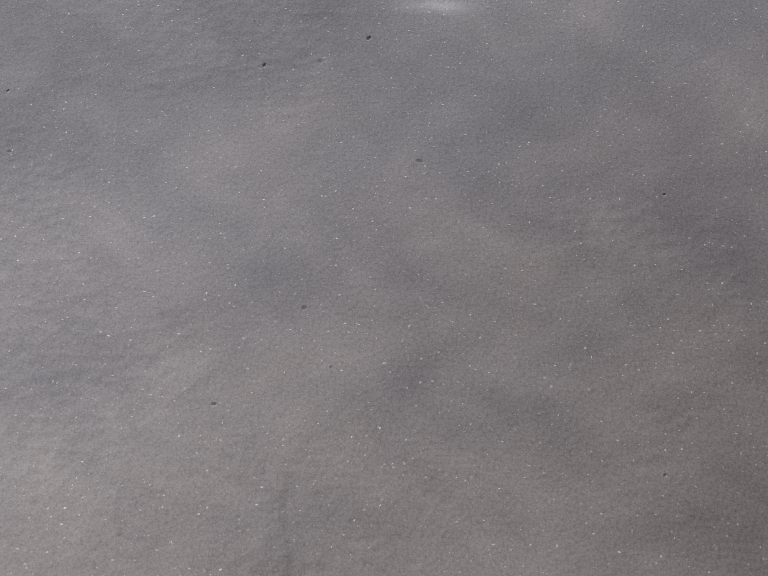
Give the GLSL for this texture, as a WebGL 1 fragment shader.

```glsl
precision highp float;
// Worn grey asphalt seen at a slant: layered sines give the broad stains,
// cellular noise gives grain and dents, and scattered soft ellipses give
// the pale chips and the few dark pits. Detail shrinks towards the top.
uniform vec2 u_resolution;

const vec3 COOL_GREY = vec3(0.474, 0.467, 0.484);
const vec3 WARM_GREY = vec3(0.490, 0.466, 0.470);
const vec3 CHIP_TINT = vec3(1.0, 0.99, 0.98);

vec3 hash3(vec2 cell) {
  vec3 v = fract(cell.xyx * vec3(0.1031, 0.1030, 0.0973));
  v += dot(v, v.yxz + 33.33);
  return fract((v.xxy + v.yzz) * v.zyx);
}

// Distance to the nearest scattered point, in cells
float cellular(vec2 p) {
  vec2 cell = floor(p);
  float nearest = 2.0;
  for (int j = -1; j <= 1; j++) {
    for (int i = -1; i <= 1; i++) {
      vec2 c = cell + vec2(float(i), float(j));
      nearest = min(nearest, distance(p, c + hash3(c).xy));
    }
  }
  return nearest;
}

// Slope of the cellular field, as if lit from the upper left
float relief(vec2 p, float reach) {
  return cellular(p + vec2(0.5, -0.9) * reach) - cellular(p);
}

// Warped, rotated sines: smooth patches of roughly -1 to 1
float stains(vec2 p, float seed) {
  float sum = 0.0;
  float weight = 0.5;
  for (int i = 0; i < 5; i++) {
    p += 0.45 * sin(p.yx * 1.3 + seed);
    sum += weight * sin(p.x + seed) * cos(p.y * 1.2 - seed);
    p = mat2(1.36, 1.18, -1.18, 1.36) * p + 2.7;
    weight *= 0.66;
  }
  return sum;
}

// Scattered ellipses; size is in cells, share is the part of cells in use
float scatter(vec2 p, float share, float size, float blur) {
  vec2 cell = floor(p);
  float cover = 0.0;
  for (int j = -1; j <= 1; j++) {
    for (int i = -1; i <= 1; i++) {
      vec2 c = cell + vec2(float(i), float(j));
      vec3 place = hash3(c + 17.0);
      vec3 look = hash3(c + 71.0);
      float angle = (look.x - 0.3) * 2.0;
      vec2 d = p - c - place.xy;
      d = mat2(cos(angle), -sin(angle), sin(angle), cos(angle)) * d;
      d.y *= 1.1 + 0.6 * look.y;
      float radius = size * mix(0.6, 1.3, look.z * look.z);
      float disc = 1.0 - smoothstep(max(radius - blur, 0.0), radius + blur, length(d));
      float strength = mix(0.3, 1.0, look.y);
      cover = max(cover, disc * strength * step(place.z, share));
    }
  }
  return cover;
}

// Faint wandering crease running up from the lower edge
float crease(vec2 p, float x) {
  float bend = 0.016 * sin(p.y * 11.0 + x * 20.0) + 0.006 * sin(p.y * 37.0);
  float offset = (p.x - x - bend) / 0.007;
  return exp(-offset * offset) * (1.0 - smoothstep(0.3, 0.52, p.y));
}

void main() {
  vec2 p = gl_FragCoord.xy / u_resolution.y;
  float across = gl_FragCoord.x / u_resolution.x;
  float pixel = 1.0 / u_resolution.y;
  vec2 ground = vec2(p.x - 0.667, p.y) / (1.0 - 0.25 * p.y);

  // Broad light and stains
  float blotch = stains(p * vec2(8.0, 11.0), 4.1);
  float warmth = smoothstep(0.0, 1.0, 0.85 - p.y + 0.4 * across + 0.3 * blotch);
  vec3 color = mix(COOL_GREY, WARM_GREY, warmth);
  float light = 0.085 * (0.5 - across) + 0.004;
  light += 0.036 * stains(p * vec2(2.2, 3.6), 1.7);
  light += 0.030 * blotch;
  light += 0.016 * stains(p * vec2(22.0, 30.0), 0.6);
  light -= 0.035 * smoothstep(0.6, 1.0, across) * (1.0 - smoothstep(0.0, 0.6, p.y));

  // Pale smear at the far edge
  vec2 smear = (p - vec2(0.76, 0.99)) / vec2(0.07, 0.012);
  light += 0.08 * exp(-dot(smear, smear)) * (1.0 + blotch);

  // Fine grain, coarse bumps and dented patches
  light += 0.062 * (0.5 - cellular(ground * 290.0));
  light += 0.050 * (0.5 - cellular(ground * 150.0 + 40.0));
  light += 0.024 * relief(ground * 85.0, 0.5);
  float dented = smoothstep(0.0, 0.6, stains(p * 4.5, 2.6) + 0.4 - 0.6 * across);
  light += 0.050 * dented * relief(ground * vec2(30.0, 38.0), 0.3);
  for (int i = 0; i < 2; i++) {
    float wear = smoothstep(-0.2, 0.5, stains(p * 14.0, float(i)));
    light -= 0.035 * wear * crease(p, 0.22 + 0.29 * float(i));
  }

  // Pale chips in two sizes
  float chips = 0.24 * scatter(ground * 40.0, 0.36, 0.088, 40.0 * pixel * 0.7);
  chips += 0.12 * scatter(ground * 80.0, 0.30, 0.125, 80.0 * pixel * 0.7);

  // Dark pits, each with a lit lower rim
  float pits = scatter(ground * 9.0, 0.09, 0.05, 9.0 * pixel);
  float rims = scatter(ground * 9.0 + vec2(-0.015, 0.035), 0.09, 0.05, 9.0 * pixel);
  light += 0.09 * rims * (1.0 - pits) - 0.22 * pits;

  gl_FragColor = vec4(color + light + chips * CHIP_TINT, 1.0);
}
```
